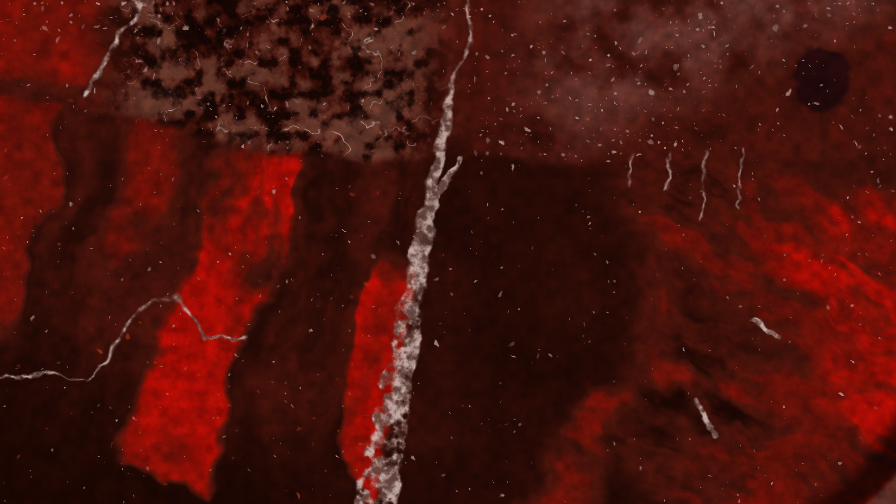
This texture is drawn by a Shadertoy shader. Its source:

```glsl
float hash(vec2 p) {
    return fract(sin(dot(p, vec2(127.1, 311.7))) * 43758.5453);
}

float noise(vec2 p) {
    vec2 i = floor(p), f = fract(p);
    f = f * f * (3.0 - 2.0 * f);
    return mix(mix(hash(i), hash(i + vec2(1, 0)), f.x),
               mix(hash(i + vec2(0, 1)), hash(i + 1.0), f.x), f.y);
}

float fbm(vec2 p) {
    float sum = 0.0, amp = 0.53;
    for (int i = 0; i < 4; i++) {
        sum += amp * noise(p);
        p = mat2(1.6, 1.2, -1.2, 1.6) * p + 7.3;
        amp *= 0.5;
    }
    return sum;
}

vec2 warp(vec2 p, float scale, float amount) {
    return p + amount * (vec2(fbm(p * scale), fbm(p * scale + 31.0)) - 0.5);
}

float below(float x, float edge, float soft) {
    return 1.0 - smoothstep(edge - soft, edge + soft, x);
}

float band(float x, float lo, float hi, float soft) {
    return (1.0 - below(x, lo, soft)) * below(x, hi, soft);
}

float crack(vec2 p, vec2 a, vec2 b, float width) {
    vec2 d = b - a;
    float t = clamp(dot(p - a, d) / dot(d, d), 0.0, 1.0);
    return below(length(p - a - d * t), width, 0.003);
}

// Bright slivers, one per chosen cell, each turned its own way
float specks(vec2 p, float cells, float density) {
    vec2 q = p * cells, id = floor(q);
    vec2 d = fract(q) - 0.35 - 0.3 * vec2(hash(id + 3.1), hash(id + 8.7));
    float turn = 6.28 * hash(id + 5.9);
    d = mat2(cos(turn), sin(turn), -sin(turn), cos(turn)) * d;
    d.y *= mix(1.0, 2.5, hash(id + 2.3));
    float size = mix(0.09, 0.28, pow(hash(id + 1.7), 2.0));
    return below(length(d), size, 0.1) * step(hash(id), density) * mix(0.25, 1.0, hash(id + 4.4));
}

// Slanted panes left of the seam
float leftGlow(vec2 p, vec2 w, float seam) {
    float s = w.x - 0.3 * w.y;
    float cloud = fbm(p * 9.0 + 12.0);
    float streak = fbm(vec2(s * 20.0, p.y * 5.0));
    float high = smoothstep(0.36, 0.46, w.y);
    float g = 0.03 + 0.4 * streak * smoothstep(0.0, 0.5, p.y + 0.3 * p.x);
    float pane = band(s, 0.22, 0.4, 0.014) * smoothstep(0.19, 0.21, w.y + 0.47 * w.x);
    g += pane * mix(0.75, 1.3 * smoothstep(0.25, 0.65, cloud) * streak, high);
    g += 0.4 * band(s, 0.04, 0.16, 0.025) * smoothstep(0.4, 0.55, p.y) * (cloud + 0.3);
    g += 0.5 * below(s, -0.09, 0.012) * smoothstep(0.3, 0.4, p.y);
    g -= 0.35 * band(s, 0.29, 0.32, 0.012) * high;
    float wedge = band(w.x - seam, -0.045 - 0.2 * min(p.y, 0.3), 0.03, 0.008);
    return (g + 0.7 * wedge * below(w.y, 0.46, 0.04)) * mix(0.7, 1.25, cloud);
}

// Dark block and smoky red field
float rightGlow(vec2 p, vec2 w) {
    float fibres = fbm(vec2(w.x * 0.5 + w.y, (w.x - w.y * 0.5) * 0.3) * 22.0);
    float g = 0.05 + 0.16 * fbm(p * 7.0) + 0.13 * smoothstep(1.18, 1.3, w.x);
    float field = smoothstep(1.2, 1.34, w.x) * below(w.y + 0.1 * p.x, 0.8, 0.03);
    g += field * (0.1 + 1.1 * (fibres - 0.42) + 0.35 * smoothstep(1.4, 1.75, p.x));
    g += 0.9 * fibres * band(w.x - 0.5 * w.y, 1.04, 1.14, 0.03) * below(w.y, 0.24, 0.03);
    return g - 0.3 * band(w.y + 0.35 * w.x, 0.6, 0.72, 0.05) * smoothstep(1.3, 1.45, p.x);
}

vec3 stoneColor(float glow) {
    vec3 c = mix(vec3(0.11, 0.025, 0.01), vec3(0.27, 0.07, 0.04), smoothstep(0.0, 0.36, glow));
    c = mix(c, vec3(0.4, 0.065, 0.03), smoothstep(0.36, 0.6, glow));
    return mix(c, vec3(0.64, 0.045, 0.015), smoothstep(0.58, 1.0, glow));
}

// Pale seam, side cracks and threads hanging from the slab
float cracks(vec2 p, float seam, float grit) {
    vec2 q = warp(p, 28.0, 0.03);
    float width = max(0.003, 0.04 - 0.042 * p.y);
    float c = below(abs(q.x - seam), width, 0.004) * mix(smoothstep(0.3, 0.6, grit), 0.85, smoothstep(0.3, 0.65, p.y));
    float arch = 0.255 + 0.15 * smoothstep(0.17, 0.31, p.x) - 0.07 * smoothstep(0.35, 0.41, p.x);
    float slope = 1.0 + 1.2 * band(p.x, 0.2, 0.4, 0.03);
    float side = below(abs(q.y - arch) / slope, 0.002, 0.003) * below(p.x, 0.49, 0.005);
    side = max(side, crack(q, vec2(0.17, 0.81), vec2(0.28, 1.0), 0.004));
    side = max(side, crack(q, vec2(0.87, 0.61), vec2(0.915, 0.69), 0.006));
    side = max(side, crack(q, vec2(1.49, 0.36), vec2(1.54, 0.33), 0.006));
    side = max(side, crack(q, vec2(1.38, 0.2), vec2(1.42, 0.14), 0.005));
    for (float i = 0.0; i < 4.0; i++) {
        vec2 top = vec2(1.26 + 0.07 * i, 0.7);
        side = max(side, 0.8 * crack(q, top, top - vec2(0.01, 0.05 + 0.1 * hash(vec2(i, 2))), 0.002));
    }
    return max(c, side * smoothstep(0.15, 0.55, grit));
}

void mainImage(out vec4 fragColor, in vec2 fragCoord) {
    vec2 p = fragCoord / iResolution.y;
    vec2 w = warp(p, 8.0, 0.11);
    float seam = 0.745 + 0.18 * p.y + 0.025 * band(p.y, 0.87, 0.97, 0.04);
    float roof = mix(0.81, 0.69, smoothstep(0.0, 0.6, p.x));
    float slab = smoothstep(-0.015, 0.015, mix(p.y, w.y, 0.5) - roof);
    float rough = fbm(p * 15.0 + 4.0), grit = fbm(p * 48.0);

    // Stone and the dull upper slab
    float top = 0.12 + 0.4 * rough + 0.35 * below(w.x, 0.2, 0.06) * smoothstep(0.83, 0.88, w.y);
    float lower = mix(leftGlow(p, w, seam), rightGlow(p, w), smoothstep(-0.008, 0.008, p.x - seam));
    vec3 col = stoneColor(clamp(mix(lower, top, slab), 0.0, 1.0));

    // Gritty crust, smooth haze and a dark pit
    float crust = slab * band(p.x, 0.24, 0.86, 0.08);
    float haze = slab * band(p.y - 0.45 * p.x, 0.2, 0.55, 0.09) * smoothstep(0.95, 1.2, p.x);
    col *= 1.0 - crust * 0.65 * below(grit, 0.44, 0.14);
    col = mix(col, vec3(0.4, 0.23, 0.18), 0.85 * crust * smoothstep(0.42, 0.65, 0.5 * (rough + grit)));
    col = mix(col, vec3(0.41, 0.23, 0.2), 0.8 * haze * smoothstep(0.2, 0.7, rough));
    float pit = length((p - vec2(1.63, 0.84)) * vec2(1.0, 0.75)) + 0.07 * (rough - 0.5);
    col = mix(col, vec3(0.12, 0.03, 0.04), 0.85 * below(pit, 0.048, 0.008));

    // Rounded lower right rim
    float rim = length(max(p - vec2(1.38, 0.4), vec2(0, -1))) * step(1.38, p.x) * step(p.y, 0.4);
    col *= 1.0 - 0.65 * band(rim, 0.46, 0.53, 0.025);
    col = mix(col, vec3(0.34, 0.17, 0.14), below(-rim, -0.525, 0.008));

    // Cracks and scattered grains
    vec2 q = warp(p, 70.0, 0.012);
    float cluster = slab * smoothstep(0.35, 0.7, noise(p * 8.0 + 2.0));
    float grains = max(specks(q, 80.0, 0.05 + 0.2 * cluster), specks(q + 0.37, 40.0, 0.025 + 0.16 * cluster));
    float ridge = below(abs(fbm(p * 14.0 + 21.0) - 0.5), 0.008, 0.01) * crust * smoothstep(0.4, 0.6, grit);
    vec3 pale = mix(vec3(0.4, 0.28, 0.25), vec3(0.8, 0.7, 0.68), smoothstep(0.3, 0.7, fbm(p * 75.0)));
    col *= 0.72 + 0.56 * fbm(p * 55.0 + 3.0);
    col = mix(col, pale, clamp(cracks(p, seam, grit) + 0.7 * ridge, 0.0, 0.92));
    col = mix(col, vec3(0.7, 0.58, 0.56), 0.85 * grains);
    col = mix(col, vec3(0.75, 0.25, 0.08), 0.6 * specks(q + 0.71, 38.0, 0.04) * below(p.x, 0.75, 0.1));
    fragColor = vec4(col, 1.0);
}
```
